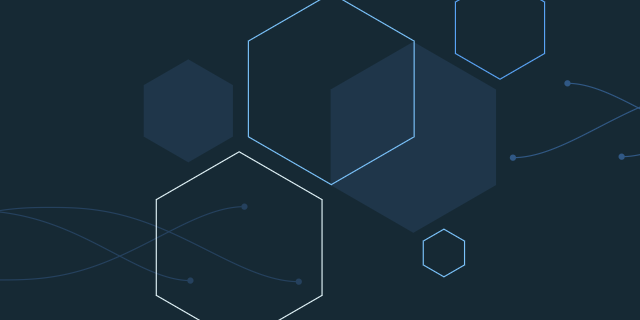
A WebGL 1 fragment shader for this background:

```glsl
precision highp float;

uniform vec2 u_resolution;

const vec3 NIGHT = vec3(0.086, 0.161, 0.204);
const vec3 SLATE = vec3(0.120, 0.212, 0.292);
const vec3 SKY = vec3(0.480, 0.760, 0.980);
const vec3 AZURE = vec3(0.350, 0.640, 0.960);
const vec3 FROST = vec3(0.880, 0.950, 0.970);
const vec3 DIM_BLUE = vec3(0.145, 0.255, 0.370);
const vec3 STEEL_BLUE = vec3(0.190, 0.345, 0.520);

const float OUTLINE_HALF = 0.0018;
const float STRAND_HALF = 0.0018;
const float DOT_RADIUS = 0.0097;

// Coverage of a signed distance, softened over one pixel
float coverage(float dist, float pixel) {
  return clamp(0.5 - dist / pixel, 0.0, 1.0);
}

// Pointed-top hexagon; apothem is half its width
float hexagon(vec2 p, vec2 center, float apothem) {
  vec2 q = abs(p - center);
  return max(q.x, dot(q, vec2(0.5, 0.8660254))) - apothem;
}

vec3 fillHexagon(vec3 base, vec2 p, vec2 center, float apothem, vec3 color, float pixel) {
  return mix(base, color, coverage(hexagon(p, center, apothem), pixel));
}

vec3 outlineHexagon(vec3 base, vec2 p, vec2 center, float apothem, vec3 color, float pixel) {
  float dist = abs(hexagon(p, center, apothem)) - OUTLINE_HALF;
  return mix(base, color, coverage(dist, pixel));
}

// Skewed S-curve running from a round end node across the span "reach"
vec3 strand(vec3 base, vec2 p, vec2 node, vec2 reach, float skew, vec3 color, float pixel) {
  float along = 1.0 - (p.x - node.x) / reach.x;
  float t = clamp(abs(along), 0.0001, 1.0);
  float u = pow(t, skew);
  float height = node.y + reach.y * (1.0 - u * u * (3.0 - 2.0 * u));
  float slope = 6.0 * u * (1.0 - u) * skew * u / t * reach.y / reach.x;
  float line = abs(p.y - height) / sqrt(1.0 + slope * slope) - STRAND_HALF;
  float lineMask = coverage(line, pixel) * step(along, 1.0);
  float nodeMask = coverage(length(p - node) - DOT_RADIUS, pixel);
  return mix(base, color, max(lineMask, nodeMask));
}

void main() {
  // Canvas height is one unit
  float pixel = 1.0 / u_resolution.y;
  vec2 p = gl_FragCoord.xy * pixel;
  vec3 color = NIGHT;

  // Solid hexagons
  color = fillHexagon(color, p, vec2(0.5885, 0.6536), 0.1393, SLATE, pixel);
  color = fillHexagon(color, p, vec2(1.2917, 0.5710), 0.2585, SLATE, pixel);

  // Left strands
  color = strand(color, p, vec2(0.9336, 0.1198), vec2(-0.777, 0.232), 1.30, DIM_BLUE, pixel);
  color = strand(color, p, vec2(0.5950, 0.1232), vec2(-0.776, 0.222), 1.50, DIM_BLUE, pixel);
  color = strand(color, p, vec2(0.7638, 0.3542), vec2(-0.763, -0.229), 1.35, DIM_BLUE, pixel);

  // Right strands
  color = strand(color, p, vec2(1.7734, 0.7396), vec2(0.776, -0.222), 1.50, STEEL_BLUE, pixel);
  color = strand(color, p, vec2(1.6029, 0.5073), vec2(0.763, 0.229), 1.35, STEEL_BLUE, pixel);
  color = strand(color, p, vec2(1.9427, 0.5104), vec2(0.763, 0.229), 1.35, STEEL_BLUE, pixel);

  // Outlined hexagons
  color = outlineHexagon(color, p, vec2(1.0352, 0.7221), 0.2590, SKY, pixel);
  color = outlineHexagon(color, p, vec2(1.5625, 0.9133), 0.1393, AZURE, pixel);
  color = outlineHexagon(color, p, vec2(0.7474, 0.2266), 0.2590, FROST, pixel);
  color = outlineHexagon(color, p, vec2(1.3872, 0.2094), 0.0645, SKY, pixel);

  gl_FragColor = vec4(color, 1.0);
}
```
